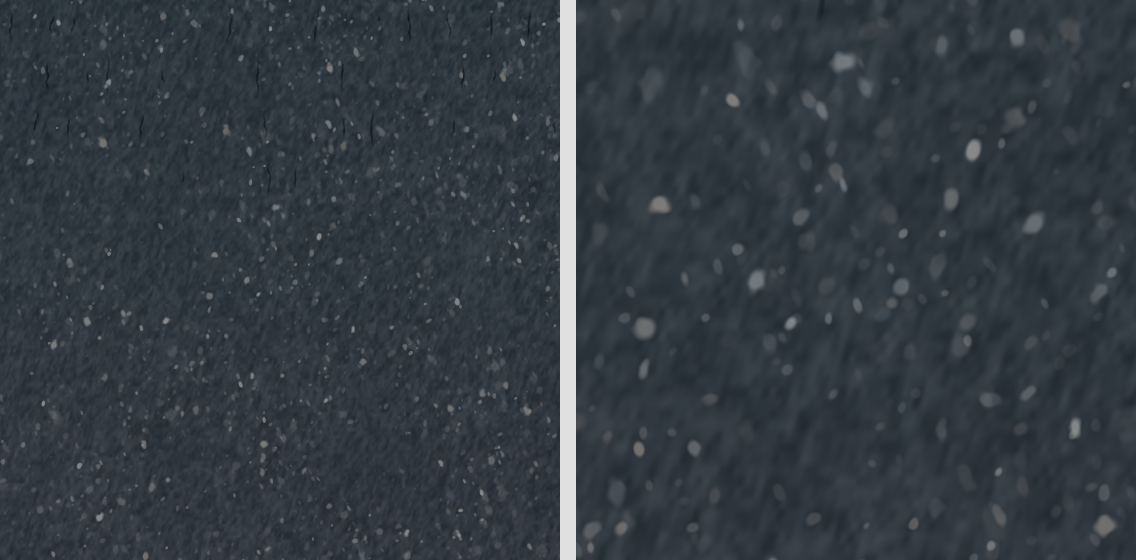
Left, the full canvas; right, a detail of the centre.
Write a WebGL 2 fragment shader that draws this texture.

```glsl
#version 300 es
precision highp float;
// Dark slate asphalt with pale mineral grains, hairline cracks and faint veins.
uniform vec2 u_resolution;
out vec4 fragColor;

const vec3  SLATE         = vec3(0.184, 0.215, 0.245);
const vec3  COOL_GRAIN    = vec3(0.56, 0.60, 0.62);
const vec3  WARM_GRAIN    = vec3(0.59, 0.56, 0.53);
const float SLANT         = 0.28;   // rightward lean of the texture
const float GRIT_CONTRAST = 0.115;
const float PATCH_CONTRAST = 0.03;
const float CRACK_DEPTH   = 0.09;
const float CRACK_WIDTH   = 0.0017;
const vec2  CRACK_GRID    = vec2(15.0, 11.0);
const float VEIN_GAIN     = 0.032;

vec3 hash3(vec2 cell) {
    vec3 p = fract(cell.xyx * vec3(0.1031, 0.1030, 0.0973));
    p += dot(p, p.yxz + 33.33);
    return fract((p.xxy + p.yzz) * p.zyx);
}

float noise(vec2 p) {
    vec2 cell = floor(p);
    vec2 f = fract(p);
    f = f * f * (3.0 - 2.0 * f);
    float low  = mix(hash3(cell).x, hash3(cell + vec2(1, 0)).x, f.x);
    float high = mix(hash3(cell + vec2(0, 1)).x, hash3(cell + vec2(1, 1)).x, f.x);
    return mix(low, high, f.y);
}

float fbm(vec2 p) {
    float sum = 0.0;
    float gain = 0.5;
    for (int i = 0; i < 4; i++) {
        sum += gain * noise(p);
        p = p * 2.03 + 17.3;
        gain *= 0.5;
    }
    return sum / 0.9375;
}

// Scattered irregular grains: x = opacity, y = warmth.
vec2 grains(vec2 uv, float count, float density, vec2 sizeRange, float seed) {
    vec2 p = uv * count;
    vec2 base = floor(p);
    float ragged = 0.7 * (noise(uv * 170.0 + seed) - 0.5);
    vec2 result = vec2(0.0);
    for (int j = -1; j <= 1; j++) {
        for (int i = -1; i <= 1; i++) {
            vec2 cell = base + vec2(i, j);
            vec3 place = hash3(cell + seed);
            vec3 look = hash3(cell + seed + 71.7);
            float cluster = mix(0.45, 1.55, smoothstep(0.3, 0.7, noise(cell / count * 11.0 + 4.0)));
            if (place.z > density * cluster) continue;
            // Mostly upright ellipses leaning to the right
            float angle = -SLANT + 1.9 * (look.x - 0.5);
            vec2 d = p - cell - place.xy;
            d = mat2(cos(angle), -sin(angle), sin(angle), cos(angle)) * d;
            float size = mix(sizeRange.x, sizeRange.y, look.y * look.y);
            d /= size * vec2(0.8, mix(0.9, 1.5, look.x));
            float strength = mix(0.16, 0.9, look.z * look.z * look.z);
            float mask = strength * smoothstep(1.25, 0.45, length(d) + ragged);
            if (mask > result.x) result = vec2(mask, fract(look.z * 13.7));
        }
    }
    return result;
}

// Short wandering upright cracks, more frequent toward the top.
float cracks(vec2 uv) {
    float wander = 0.016 * (fbm(uv * vec2(9.0, 38.0)) - 0.5);
    vec2 p = (uv + vec2(wander - 0.05 * uv.y, 0.0)) * CRACK_GRID;
    vec2 cell = floor(p);
    vec3 h = hash3(cell + 311.0);
    vec2 d = fract(p) - vec2(mix(0.2, 0.8, h.x), 0.5);
    float along = abs(d.y) / mix(0.12, 0.46, h.y);
    float taper = 1.0 - smoothstep(0.3, 1.0, along);
    float across = abs(d.x) / CRACK_GRID.x;
    float line = 1.0 - smoothstep(0.3, 1.6, across / CRACK_WIDTH);
    float chance = 0.05 + 0.5 * smoothstep(0.5, 1.0, uv.y);
    return line * taper * step(h.z, chance);
}

// Thin pale ridges running sideways across the lower part.
float veins(vec2 uv) {
    float field = fbm(uv * vec2(3.2, 7.5) + 8.0);
    float ridge = 1.0 - smoothstep(0.0, 0.022, abs(field - 0.5));
    float zone = smoothstep(0.42, 0.3, uv.y) * smoothstep(0.85, 0.35, uv.x);
    return ridge * zone * noise(uv * 28.0);
}

void main() {
    vec2 uv = gl_FragCoord.xy / min(u_resolution.x, u_resolution.y);
    vec2 leaning = vec2(uv.x - SLANT * uv.y, uv.y);

    // Binder: fine slanted grit over broad tonal patches
    float grit = 0.55 * noise(leaning * vec2(125.0, 70.0))
               + 0.45 * noise(leaning * vec2(240.0, 150.0) + 41.0) - 0.5;
    float tone = GRIT_CONTRAST * grit + PATCH_CONTRAST * (fbm(uv * 7.0) - 0.5);
    vec3 color = SLATE + tone;
    color += mix(vec3(0.008, 0.002, 0.004), vec3(-0.007, 0.0, -0.001), uv.y);
    color += VEIN_GAIN * veins(uv);
    color -= CRACK_DEPTH * cracks(uv);

    // Grains: soft buried, small and bright exposed
    vec2 buried  = grains(uv, 30.0, 0.28, vec2(0.18, 0.36), 13.0) * vec2(0.32, 1.0);
    vec2 small   = grains(uv, 66.0, 0.24, vec2(0.18, 0.36), 157.0) * vec2(0.7, 1.0);
    vec2 exposed = grains(uv, 36.0, 0.27, vec2(0.15, 0.29), 229.0);
    color = mix(color, mix(COOL_GRAIN, WARM_GRAIN, buried.y), buried.x);
    color = mix(color, mix(COOL_GRAIN, WARM_GRAIN, small.y), small.x);
    color = mix(color, mix(COOL_GRAIN, WARM_GRAIN, exposed.y), exposed.x);

    fragColor = vec4(clamp(color, 0.0, 1.0), 1.0);
}
```
